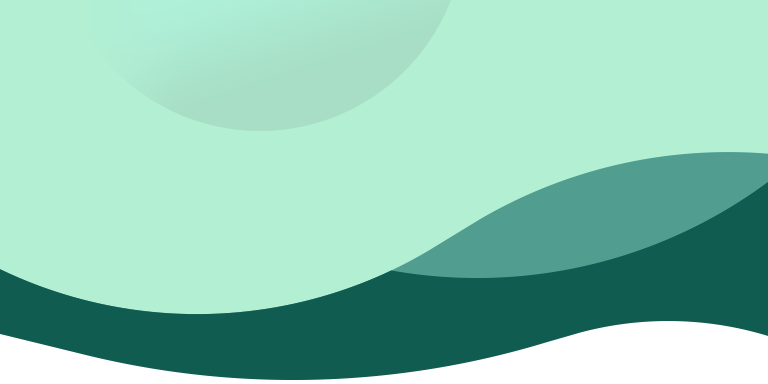
Write a Shadertoy shader that draws this background.

```glsl
// Mint backdrop with a faint shaded disc and layered green waves over a white base.

// Colours
const vec3 MINT  = vec3(0.698, 0.937, 0.827);
const vec3 AQUA  = vec3(0.685, 0.941, 0.850);
const vec3 SAGE  = vec3(0.655, 0.871, 0.773);
const vec3 TEAL  = vec3(0.318, 0.616, 0.565);
const vec3 PINE  = vec3(0.063, 0.361, 0.314);
const vec3 WHITE = vec3(1.0);

// Lengths are in canvas heights. Arcs: apex x, apex y, radius (negative = hill)
const vec3 CREST_BOWL = vec3(0.513, 0.182, 1.182);
const vec3 CREST_HILL = vec3(1.896, 0.604, -1.281);
const vec3 FRONT_BOWL = vec3(1.242, 0.276, 1.273);
const vec3 BASE_BOWL  = vec3(0.763, 0.0104, 2.266);
const vec3 BASE_HILL  = vec3(1.740, 0.164, -0.888);

// Spans where a straight slope joins a bowl to a hill
const vec2 CREST_JOIN = vec2(1.12, 1.25);
const vec2 BASE_JOIN  = vec2(1.419, 1.510);

// Straight run at the left of the base: end x, slope
const vec2 BASE_RAMP = vec2(0.221, -0.245);

// Disc and its shading
const vec2  DISC_CENTER = vec2(0.677, 1.192);
const float DISC_RADIUS = 0.533;
const vec2  SHADE_DIR   = vec2(0.31, -0.95);
const vec2  SHADE_RANGE = vec2(0.13, 0.456);
const vec2  FADE_RANGE  = vec2(0.15, 0.50);

// Height of a circular arc at x
float arcHeight(float x, vec3 arc) {
    float dx = x - arc.x;
    float rise = abs(arc.z) - sqrt(max(arc.z * arc.z - dx * dx, 0.0));
    return arc.y + sign(arc.z) * rise;
}

// Bowl on the left, hill on the right, straight slope between
float waveHeight(float x, vec3 bowl, vec3 hill, vec2 join) {
    float left = arcHeight(min(x, join.x), bowl);
    float right = arcHeight(max(x, join.y), hill);
    return mix(left, right, clamp((x - join.x) / (join.y - join.x), 0.0, 1.0));
}

// Antialiased coverage, full where depth is positive
float coverage(float depth, float pixel) {
    return clamp(0.5 + depth / pixel, 0.0, 1.0);
}

void mainImage(out vec4 fragColor, in vec2 fragCoord) {
    vec2 p = fragCoord / iResolution.y;
    float pixel = 1.0 / iResolution.y;
    vec3 color = MINT;

    // Disc fading in from the upper left
    float shade = smoothstep(SHADE_RANGE.x, SHADE_RANGE.y,
                             dot(p - vec2(0.0, 1.0), SHADE_DIR));
    float fade = smoothstep(FADE_RANGE.x, FADE_RANGE.y, p.x);
    float disc = coverage(DISC_RADIUS - length(p - DISC_CENTER), pixel);
    color = mix(color, mix(AQUA, SAGE, shade), disc * fade);

    // Teal crest with the dark wave in front
    float crest = waveHeight(p.x, CREST_BOWL, CREST_HILL, CREST_JOIN);
    float front = min(crest, arcHeight(p.x, FRONT_BOWL));
    color = mix(color, TEAL, coverage(crest - p.y, pixel));
    color = mix(color, PINE, coverage(front - p.y, pixel));

    // White base
    float base = waveHeight(max(p.x, BASE_RAMP.x), BASE_BOWL, BASE_HILL, BASE_JOIN);
    base += min(p.x - BASE_RAMP.x, 0.0) * BASE_RAMP.y;
    color = mix(color, WHITE, coverage(base - p.y, pixel));

    fragColor = vec4(color, 1.0);
}
```
